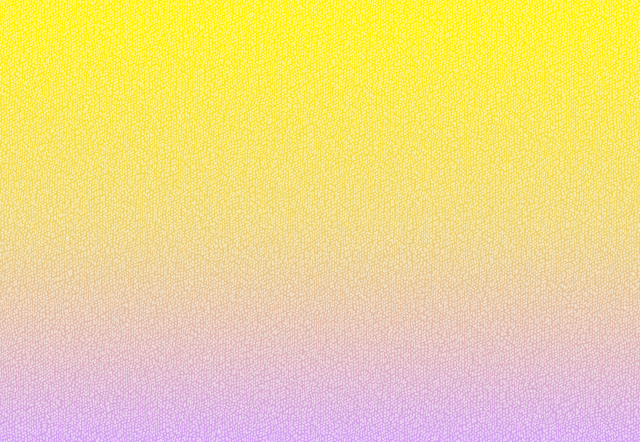
This background is drawn by a WebGL 1 fragment shader. Its source:

```glsl
precision highp float;
// A vertical gradient from bright yellow through sand to lilac, covered by
// a dense scatter of tiny white upright seeds. The seeds sit on a turned,
// warped, jittered grid; each is softened by the pixel size, area kept.

uniform vec2 u_resolution;

const vec3 YELLOW = vec3(1.0, 0.94, 0.0);
const vec3 SAND = vec3(0.935, 0.825, 0.41);
const vec3 LILAC = vec3(0.83, 0.62, 0.95);
const vec3 SEED_WHITE = vec3(1.0, 0.995, 0.98);

const float CELL_SIZE = 0.0067;            // share of canvas height
const vec2 SEED_RADII = vec2(0.205, 0.33); // in cells
const float GRID_ANGLE = 0.45;
const float JITTER = 0.38;
const float TILT = 0.7;
const float WARP = 1.1;                    // in cells
const float WARP_FREQUENCY = 0.22;
const float PIXEL_SPREAD = 0.6;            // share of squared pixel size

vec2 hash2(vec2 p) {
  vec3 q = fract(p.xyx * vec3(0.1031, 0.103, 0.0973));
  q += dot(q, q.yzx + 33.33);
  return fract((q.xx + q.yz) * q.zy);
}

// Smooth pair of noise values in 0..1
vec2 noise2(vec2 p) {
  vec2 cell = floor(p);
  vec2 f = fract(p);
  f = f * f * (3.0 - 2.0 * f);
  vec2 low = mix(hash2(cell), hash2(cell + vec2(1.0, 0.0)), f.x);
  vec2 high = mix(hash2(cell + vec2(0.0, 1.0)), hash2(cell + 1.0), f.x);
  return mix(low, high, f.y);
}

mat2 rotation(float angle) {
  float c = cos(angle);
  float s = sin(angle);
  return mat2(c, -s, s, c);
}

// Coverage of one ellipse, widened and thinned to suit the pixel size
float seedCoverage(vec2 p, vec2 radii, float pixel) {
  vec2 soft = sqrt(radii * radii + PIXEL_SPREAD * pixel * pixel);
  float weight = radii.x * radii.y / (soft.x * soft.y);
  float edge = (length(p / soft) - 1.0) * min(soft.x, soft.y);
  return weight * (1.0 - smoothstep(-0.5 * pixel, 0.5 * pixel, edge));
}

// Summed coverage of the seeds around p; p and pixel are in cells
float seedField(vec2 p, float pixel) {
  vec2 warped = p + WARP * (noise2(p * WARP_FREQUENCY) - 0.5);
  vec2 grid = rotation(GRID_ANGLE) * warped;
  float baseRow = floor(grid.y);
  float coverage = 0.0;
  for (int j = -1; j <= 1; j++) {
    float row = baseRow + float(j);
    float stagger = 0.5 * mod(row, 2.0);
    float baseColumn = floor(grid.x - stagger);
    for (int i = -1; i <= 1; i++) {
      vec2 cell = vec2(baseColumn + float(i), row);
      vec2 place = hash2(cell + 17.0) - 0.5;
      vec2 form = hash2(cell + 91.0);
      vec2 center = cell + vec2(stagger, 0.0) + 0.5 + JITTER * place;
      float angle = TILT * (form.x - 0.5) - GRID_ANGLE;
      vec2 radii = SEED_RADII * mix(0.88, 1.12, form.y);
      coverage += seedCoverage(rotation(angle) * (grid - center), radii, pixel);
    }
  }
  return min(coverage, 1.0);
}

// Background colour by depth: 0 at the top, 1 at the bottom
vec3 gradient(float depth) {
  vec3 upper = mix(YELLOW, SAND, clamp((depth - 0.06) / 0.44, 0.0, 1.0));
  return mix(upper, LILAC, clamp((depth - 0.5) / 0.5, 0.0, 1.0));
}

void main() {
  vec2 uv = gl_FragCoord.xy / u_resolution.y;
  float pixel = 1.0 / (u_resolution.y * CELL_SIZE);
  float seeds = seedField(uv / CELL_SIZE, pixel);
  vec3 color = mix(gradient(1.0 - uv.y), SEED_WHITE, seeds);
  gl_FragColor = vec4(color, 1.0);
}
```
